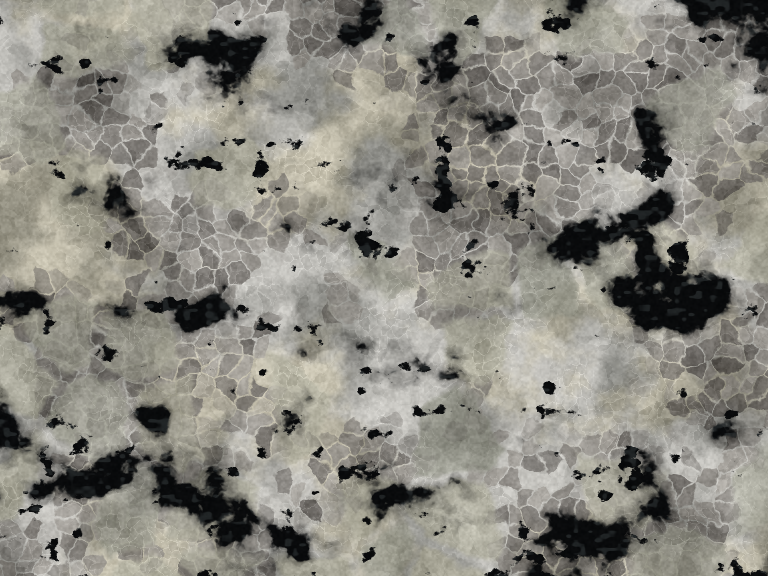
Give the GLSL for this texture, as a Shadertoy shader.

```glsl
vec2 hash2(vec2 p) {
    vec3 q = fract(p.xyx * vec3(0.1031, 0.1030, 0.0973));
    q += dot(q, q.yzx + 33.33);
    return fract((q.xx + q.yz) * q.zy);
}

float valueNoise(vec2 p) {
    vec2 i = floor(p), f = fract(p);
    f = f * f * (3.0 - 2.0 * f);
    float low = mix(hash2(i).x, hash2(i + vec2(1, 0)).x, f.x);
    float high = mix(hash2(i + vec2(0, 1)).x, hash2(i + vec2(1, 1)).x, f.x);
    return mix(low, high, f.y);
}

float fbm(vec2 p) {
    float sum = 0.0, amp = 0.5;
    for (int i = 0; i < 6; i++) {
        sum += amp * valueNoise(p);
        p = mat2(1.6, 1.2, -1.2, 1.6) * p + 7.3;
        amp *= 0.52;
    }
    return sum;
}

// Nearest cell: xy = its centre, z = gap to the second nearest, w = random tone
vec4 crystals(vec2 p) {
    vec2 cell = floor(p), centre = p;
    float first = 9.0, second = 9.0, tone = 0.0;
    for (int y = -1; y <= 1; y++)
    for (int x = -1; x <= 1; x++) {
        vec2 id = cell + vec2(x, y);
        vec2 site = id + 0.1 + 0.8 * hash2(id);
        float d = length(p - site);
        if (d < first) {
            second = first;
            first = d;
            centre = site;
            tone = hash2(id + 57.0).y;
        } else {
            second = min(second, d);
        }
    }
    return vec4(centre, second - first, tone);
}

void mainImage(out vec4 fragColor, in vec2 fragCoord) {
    vec2 p = fragCoord / iResolution.y + 3.0;
    vec2 fray = vec2(fbm(p * 24.0), fbm(p * 24.0 + 40.0)) - 0.5;
    vec2 warped = p + 0.035 * fray;

    // Milky ground with soft clouds and a faint warm stain
    float cloud = fbm(warped * 11.0 + 5.0);
    vec3 color = mix(vec3(0.56, 0.56, 0.54), vec3(0.77, 0.765, 0.745), smoothstep(0.27, 0.66, cloud));
    color *= mix(vec3(1), vec3(1.01, 0.99, 0.92), smoothstep(0.48, 0.65, fbm(p * 6.0 + 31.0)));

    // Large pale green-grey feldspar
    vec4 feldspar = crystals(warped * 7.5);
    float feldsparMask = step(0.58, feldspar.w) * smoothstep(0.03, 0.2, feldspar.z);
    vec3 feldsparColor = mix(vec3(0.56, 0.565, 0.52), vec3(0.69, 0.68, 0.61), fract(feldspar.w * 13.0));
    color = mix(color, feldsparColor + 0.25 * (cloud - 0.5), 0.8 * feldsparMask);

    // Smoky quartz grains gathered in patches
    vec4 grain = crystals(warped * 32.0);
    float patchField = fbm(grain.xy / 32.0 * 5.0 + 17.0) + 0.16 * (grain.w - 0.5);
    float quartzMask = smoothstep(0.47, 0.56, patchField) * smoothstep(0.0, 0.16, grain.z);
    vec3 quartzColor = mix(vec3(0.35, 0.335, 0.32), vec3(0.60, 0.585, 0.56), fract(grain.w * 7.0));
    color = mix(color, quartzColor + 0.3 * (cloud - 0.5), 0.85 * quartzMask * (1.0 - 0.7 * feldsparMask));

    // Small facets and bright cracks
    vec4 facet = crystals(warped * 58.0 + 11.0);
    color += 0.08 * (facet.w - 0.5) * smoothstep(0.0, 0.15, facet.z);
    color += 0.07 * (1.0 - smoothstep(0.0, 0.12, facet.z)) * smoothstep(0.45, 0.65, fbm(p * 14.0 + 63.0));

    // Ragged mica clots with grey halos, and scattered flecks
    float clot = fbm((p + 0.02 * fray) * vec2(8.0, 9.5) + 83.0);
    float fleck = fbm(p * vec2(22.0, 28.0) + 9.0) + 0.25 * (clot - 0.5);
    float mica = max(smoothstep(0.655, 0.705, clot), smoothstep(0.725, 0.775, fleck));
    color *= 1.0 - 0.28 * smoothstep(0.57, 0.68, clot);
    float glint = smoothstep(0.6, 0.85, valueNoise(p * vec2(80.0, 130.0)));
    color = mix(color, vec3(0.035, 0.04, 0.045) + vec3(0.09, 0.1, 0.1) * glint, mica);

    // Fine mineral grit
    float grit = valueNoise(p * 170.0) + valueNoise(p * 290.0 + 3.0) - 1.0;
    color += 0.06 * grit * (1.0 - 0.75 * mica);

    fragColor = vec4(clamp(color, 0.0, 1.0), 1.0);
}
```
